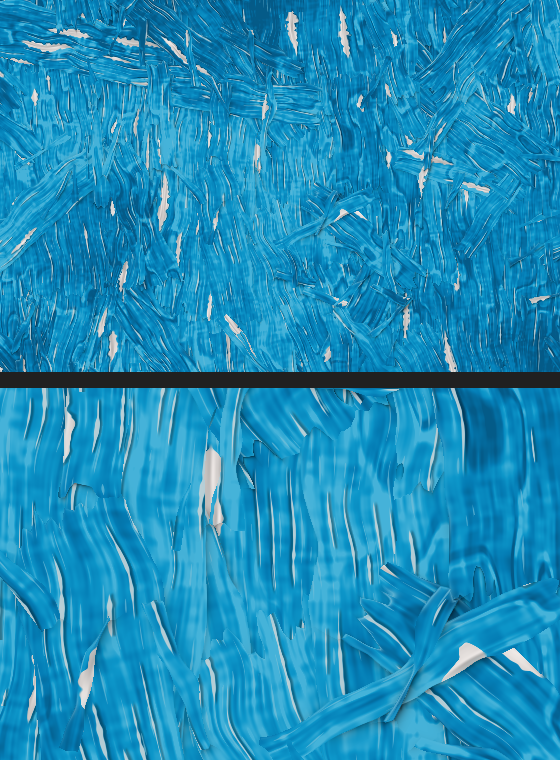
Top: the whole. Bottom: its middle third, enlarged.
A WebGL 2 fragment shader for this texture:

```glsl
#version 300 es
precision highp float;
// Weathered strand board under cracked blue paint: overlapping wood strands, splits and bare chips.

uniform vec2 u_resolution;
out vec4 fragColor;

const vec3 DEEP = vec3(0.015, 0.39, 0.58);
const vec3 BLUE = vec3(0.015, 0.49, 0.71);
const vec3 BRIGHT = vec3(0.05, 0.59, 0.79);
const vec3 GLINT = vec3(0.27, 0.70, 0.85);
const vec3 BARE_WOOD = vec3(0.87, 0.85, 0.84);
const vec2 LIGHT_DIR = vec2(-0.5, 0.86);
const float LEAN = 1.68;            // usual strand direction, radians
const float ANGLE_SPREAD = 1.45;
const float SHADOW_REACH = 0.0035;
const float BEND = 0.016;           // waviness of strands and grain
const float CRACK_DENSITY = 0.45;
const float CHIP_DENSITY = 0.24;
const float CREASE_STRENGTH = 1.5;
// Strand layers, bottom to top: cell size, width relative to cell, share of filled cells
const int LAYERS = 4;
const vec3 LAYER[LAYERS] = vec3[](vec3(0.38, 0.38, 0.85), vec3(0.27, 0.24, 0.50),
                                  vec3(0.16, 0.20, 0.30), vec3(0.09, 0.14, 0.25));

// What is visible at one point: grain coordinates, strand seed, shading and lit rim
struct Top { vec2 q; float seed; float shade; float rim; };

float hash1(vec2 p) {
    vec3 v = fract(p.xyx * 0.1031);
    v += dot(v, v.yzx + 33.33);
    return fract((v.x + v.y) * v.z);
}

vec3 hash3(vec2 cell, float seed) {
    vec3 v = fract(vec3(cell, seed) * vec3(0.1031, 0.1030, 0.0973));
    v += dot(v, v.yxz + 33.33);
    return fract((v.xxy + v.yxx) * v.zyx);
}

float noise(vec2 p) {
    vec2 i = floor(p), f = fract(p);
    f = f * f * (3.0 - 2.0 * f);
    float low = mix(hash1(i), hash1(i + vec2(1, 0)), f.x);
    float high = mix(hash1(i + vec2(0, 1)), hash1(i + vec2(1, 1)), f.x);
    return mix(low, high, f.y);
}

vec3 paint(float tone) {
    vec3 c = mix(BLUE, DEEP, clamp(-tone, 0.0, 1.35));
    c = mix(c, BRIGHT, clamp(tone, 0.0, 1.0));
    return mix(c, GLINT, clamp(tone - 1.0, 0.0, 1.0));
}

// Tapered split along the grain; x is its opening, y the shadow beside it
vec2 sliver(vec2 q, vec2 cell, float density, float width, float ragged, float px) {
    q.x += cell.x * hash1(vec2(floor(q.y / cell.y), 3.0));
    vec2 id = floor(q / cell);
    vec3 h = hash3(id, 23.0), k = hash3(id, 41.0);
    vec2 f = (fract(q / cell) - 0.5) * cell;
    float along = f.x / (cell.x * mix(0.1, 0.48, h.y));
    float taper = 1.0 - along * along;
    float w = width * mix(0.3, 1.2, k.x) * taper * ragged * (1.0 + 1.2 * along * (k.y - 0.5));
    float y = f.y - (h.z - 0.5) * cell.y * 0.4;
    float fade = smoothstep(0.0, 0.3, taper) * step(h.x, density);
    float open = 1.0 - smoothstep(-0.6 * px, 0.6 * px, abs(y) - w);
    float shade = 1.0 - smoothstep(-0.001, 0.002, abs(y + 0.002) - w);
    return vec2(open, shade * (1.0 - open)) * fade;
}

// Painted wood; q is (along, across) the grain, p the canvas position
vec3 surface(vec2 q, vec2 p, float seed, float px) {
    q += seed * vec2(17.0, 31.0);
    q.y += 0.014 * (noise(q * vec2(5.0, 7.0)) - 0.5) + 0.005 * (noise(q * vec2(26.0, 30.0)) - 0.5);
    float wear = noise(p * 4.0 + 9.0);
    float fine = noise(q * vec2(30.0, 320.0));
    float nicks = noise(q * vec2(150.0, 75.0));
    float tone = 1.0 * (seed - 0.5) + 2.1 * (noise(p * 3.2) - 0.5) + 1.3 * (noise(p * 11.0) - 0.5);
    tone += 1.3 * (noise(q * vec2(10.0, 110.0)) - 0.5) + 1.5 * (fine - 0.5);
    tone += 0.9 * (nicks - 0.5) + 0.9 * smoothstep(0.78, 0.95, fine) * wear;

    // Creases in the paint: a lit flank next to a dark one
    float fold = noise(q * vec2(13.0, 48.0) + 4.0) - 0.5;
    float creased = smoothstep(0.3, 0.7, noise(p * 5.0 + 3.0)) * CREASE_STRENGTH;
    float flank = smoothstep(0.09, 0.02, abs(fold - 0.05)) - smoothstep(0.09, 0.02, abs(fold + 0.06));
    vec3 c = paint(tone + creased * flank * (0.3 + nicks));

    float ragged = 0.45 + 1.1 * nicks;
    float density = CRACK_DENSITY * (0.1 + 1.4 * wear);
    vec2 crack = sliver(q, vec2(0.13, 0.014), density, 0.0016, ragged, px);
    vec2 hair = sliver(q + 1.3, vec2(0.055, 0.009), density, 0.0009, ragged, px);
    vec2 chip = sliver(q + 3.7, vec2(0.19, 0.055), CHIP_DENSITY, 0.0100, ragged, px);
    c *= 1.0 - 0.33 * max(crack.y, chip.y);
    c = mix(c, mix(GLINT, BARE_WOOD, 0.3), 0.7 * hair.x);
    c = mix(c, mix(GLINT, BARE_WOOD, 0.85), 0.9 * crack.x);
    return mix(c, BARE_WOOD * (0.80 + 0.28 * fine), chip.x);
}

// Lays one strand with ragged ends, a lit rim and a cast shadow over what lies below
void layStrand(inout Top top, vec2 p, vec2 cell, int layer, vec2 rough, float px) {
    vec3 spec = LAYER[layer];
    vec3 h = hash3(cell, float(layer) * 7.0 + 50.0);
    vec3 k = hash3(cell, float(layer) * 7.0 + 93.0);
    if (k.x > spec.z) return;
    float r = 2.0 * h.z - 1.0;
    float angle = LEAN + ANGLE_SPREAD * r * abs(r);
    vec2 along = vec2(cos(angle), sin(angle)), across = vec2(-along.y, along.x);
    vec2 offset = p - (cell + 0.2 + 0.6 * h.xy) * spec.x;
    vec2 q = vec2(dot(offset, along), dot(offset, across));
    vec2 d = abs(q) - spec.x * vec2(mix(0.6, 1.0, k.y), spec.y * mix(0.5, 1.1, k.z));
    float splinter = abs(fract(q.y * 23.0 + k.z) - 0.5) + 0.6 * abs(fract(q.y * 61.0 + k.y) - 0.5);
    d += vec2(spec.x * 0.25 * splinter * rough.x, 0.016 * (rough.y - 0.5) + 0.006 * rough.x);
    float edge = max(d.x, d.y);
    if (edge > 4.0 * SHADOW_REACH) return;

    vec2 normal = d.y > d.x ? across * sign(q.y) : along * sign(q.x);
    float lit = dot(normal, LIGHT_DIR);
    float lift = mix(0.3, 1.0, h.x) * smoothstep(0.2, 0.75, rough.x);
    float shadow = exp(-max(edge, 0.0) / SHADOW_REACH) * (0.15 + 0.6 * max(-lit, 0.0));
    float rim = exp(-abs(edge + 0.0012) / 0.0015) * lift * (0.25 + 0.7 * max(lit, 0.0));
    float cover = 1.0 - smoothstep(-0.7 * px, 0.7 * px, edge);
    top.shade = mix(top.shade * (1.0 - shadow * lift), 1.0, cover);
    top.rim = mix(top.rim, rim, cover);
    if (cover > 0.5) { top.q = q; top.seed = k.y; }
}

void main() {
    vec2 p = gl_FragCoord.xy / u_resolution.y;
    float px = 1.0 / u_resolution.y;
    vec2 rough = vec2(noise(p * 42.0), noise(p * 17.0 + 5.0));
    vec2 bent = p + BEND * (vec2(noise(p * 14.0 + 31.0), rough.y) - 0.5);
    Top top = Top(bent.yx, 0.4, 1.0, 0.0);
    for (int layer = 0; layer < LAYERS; layer++) {
        vec2 home = floor(bent / LAYER[layer].x) + 20.0;
        vec2 shifted = bent + 20.0 * LAYER[layer].x;
        for (int n = 0; n < 9; n++)
            layStrand(top, shifted, home + vec2(n % 3 - 1, n / 3 - 1), layer, rough, px);
    }
    vec3 c = surface(top.q, p, top.seed, px) * top.shade;
    c = mix(c, mix(GLINT, BARE_WOOD, 0.5 * rough.x), top.rim);
    fragColor = vec4(c, 1.0);
}
```
